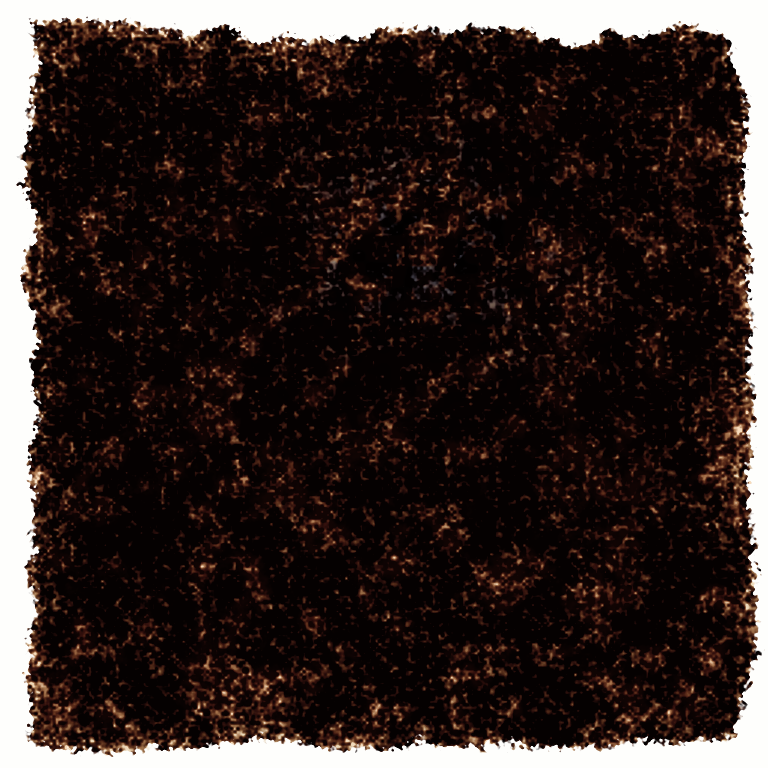
This texture is drawn by a Shadertoy shader. Its source:

```glsl
// Ragged dark square of charred crust, flecked with rust and gold, on white paper.

const vec3 PAPER = vec3(0.995, 0.995, 0.99);
const vec3 CHAR  = vec3(0.018, 0.004, 0.004);
const vec3 EMBER = vec3(0.15, 0.05, 0.04);
const vec3 RUST  = vec3(0.31, 0.16, 0.09);
const vec3 GOLD  = vec3(0.60, 0.43, 0.28);
const vec3 CREAM = vec3(0.92, 0.85, 0.73);
const vec3 SLATE = vec3(0.20, 0.27, 0.36);
const vec3 GLOW  = vec3(0.050, 0.013, 0.009);

const float EDGE_FREQ   = 24.0;   // coarsest lumps along the border
const float EDGE_ROUGH  = 0.036;  // depth of those lumps
const float EDGE_FRAY   = 0.014;  // depth of the fine fringe
const float EDGE_SOFT   = 0.0022; // half width of the border blend
const float CLUMP_FREQ  = 27.0;   // groups of flecks
const float CLUMP_GAIN  = 0.62;
const float GRAIN_FREQ  = 150.0;  // single flecks
const float FLECK_START = 0.065;  // field value where flecks begin
const float FLECK_RANGE = 0.56;   // field span from char to cream
const float RIM_WIDTH   = 0.014;
const float RIM_GAIN    = 0.24;

float hash(vec2 p) {
    return fract(sin(dot(p, vec2(127.1, 311.7))) * 43758.5453);
}

float noise(vec2 p) {
    vec2 i = floor(p), f = fract(p);
    f = f * f * (3.0 - 2.0 * f);
    return mix(mix(hash(i), hash(i + vec2(1, 0)), f.x),
               mix(hash(i + vec2(0, 1)), hash(i + vec2(1, 1)), f.x), f.y);
}

// Each octave is turned so that no grid shows
vec2 turn(vec2 p) {
    return mat2(0.8, 0.6, -0.6, 0.8) * p;
}

float fbm(vec2 p) {
    float sum = 0.0, amp = 0.5, total = 0.0;
    for (int i = 0; i < 5; i++) {
        sum += amp * noise(p);
        total += amp;
        amp *= 0.58;
        p = turn(p) * 2.0 + 7.3;
    }
    return sum / total;
}

float bump(float t, float centre, float width) {
    float k = (t - centre) / width;
    return exp(-k * k);
}

float patchAt(vec2 p, vec2 centre, vec2 size) {
    vec2 k = (p - centre) / size;
    return exp(-dot(k, k));
}

// Distance inside the four gently wandering sides
float slabDistance(vec2 p) {
    float left = 0.043 - 0.013 * bump(p.y, 0.80, 0.055)
               - 0.010 * bump(p.y, 0.65, 0.03) - 0.006 * bump(p.y, 0.08, 0.05)
               + 0.007 * bump(p.y, 0.95, 0.05);
    float right = 0.984 - 0.015 * p.y - 0.016 * bump(p.y, 0.97, 0.06)
                - 0.010 * bump(p.y, 0.745, 0.025) + 0.009 * bump(p.y, 0.16, 0.025)
                - 0.023 * bump(p.y, 0.04, 0.06);
    float top = 0.960 - 0.020 * bump(p.x, 0.40, 0.075)
              - 0.016 * bump(p.x, 0.75, 0.05) - 0.010 * bump(p.x, 0.97, 0.03)
              + 0.009 * bump(p.x, 0.10, 0.07) + 0.007 * bump(p.x, 0.88, 0.03);
    float bottom = 0.028 - 0.010 * bump(p.x, 0.13, 0.05)
                 + 0.010 * bump(p.x, 0.34, 0.04) + 0.015 * bump(p.x, 0.85, 0.04)
                 + 0.010 * bump(p.x, 0.97, 0.03) + 0.010 * bump(p.x, 0.04, 0.03);
    return min(min(p.x - left, right - p.x), min(top - p.y, p.y - bottom));
}

// Broad areas where flecks are denser or sparser
float density(vec2 p) {
    return 0.03 * patchAt(p, vec2(0.52, 0.70), vec2(0.26, 0.16))
         + 0.05 * patchAt(p, vec2(0.20, 0.93), vec2(0.20, 0.07))
         + 0.06 * patchAt(p, vec2(0.26, 0.07), vec2(0.18, 0.06))
         + 0.04 * patchAt(p, vec2(0.60, 0.18), vec2(0.10, 0.07))
         + 0.03 * patchAt(p, vec2(0.93, 0.28), vec2(0.05, 0.20))
         - 0.04 * patchAt(p, vec2(0.22, 0.40), vec2(0.18, 0.20))
         - 0.03 * patchAt(p, vec2(0.76, 0.42), vec2(0.12, 0.16));
}

vec3 fleckColor(float heat) {
    vec3 c = mix(CHAR, EMBER, smoothstep(0.0, 0.26, heat));
    c = mix(c, RUST, smoothstep(0.22, 0.48, heat));
    c = mix(c, GOLD, smoothstep(0.44, 0.74, heat));
    return mix(c, CREAM, smoothstep(0.70, 1.0, heat));
}

void mainImage(out vec4 fragColor, in vec2 fragCoord) {
    vec2 uv = fragCoord / iResolution.xy;
    float pixel = 1.0 / min(iResolution.x, iResolution.y);

    // Torn outline with a grainy fringe
    float fray = noise(turn(uv) * 240.0 + 31.0) - 0.5;
    float d = slabDistance(uv) + EDGE_ROUGH * (fbm(uv * EDGE_FREQ) - 0.5)
            + EDGE_FRAY * fray;
    float soft = max(EDGE_SOFT, pixel);
    float inside = smoothstep(-soft, soft, d);

    // Flecks: fine grain gathered into clumps, thickest along the rim
    float depth = max(d, 0.0);
    float grain = 0.5 * noise(turn(uv) * GRAIN_FREQ)
                + 0.5 * noise(uv * GRAIN_FREQ * 1.7 + 17.0);
    float clump = fbm(uv * CLUMP_FREQ + 53.0);
    float rim = RIM_GAIN * exp(-depth / RIM_WIDTH) + 0.07 * exp(-depth / 0.05);
    float field = grain - 0.5 + CLUMP_GAIN * (clump - 0.5) + rim + density(uv);
    float heat = clamp((field - FLECK_START) / FLECK_RANGE, 0.0, 1.0);
    vec3 crust = fleckColor(heat) + GLOW * smoothstep(0.48, 0.75, clump);

    // Cool flecks near the upper middle
    float cool = patchAt(uv, vec2(0.56, 0.68), vec2(0.17, 0.13))
               * smoothstep(0.55, 0.72, noise(uv * 60.0 + 91.0));
    crust = mix(crust, SLATE * smoothstep(0.0, 0.6, heat), 0.75 * cool);

    fragColor = vec4(mix(PAPER, crust, inside), 1.0);
}
```
